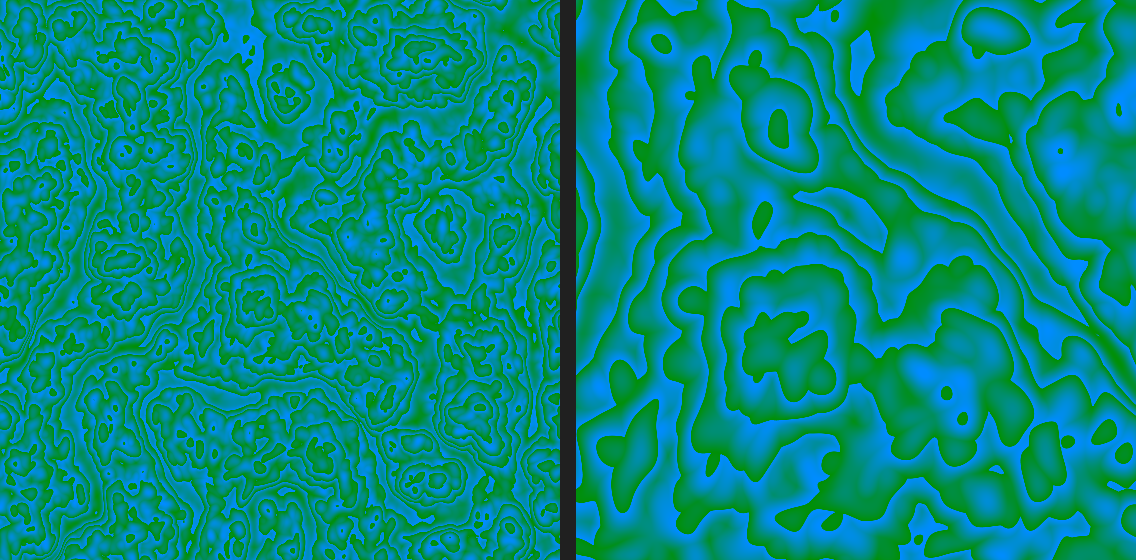
Left: the whole. Right: its middle third, enlarged.
A WebGL 2 fragment shader for this texture:

```glsl
#version 300 es
precision highp float;
// Banded relief map: billowed gradient noise forms hills parted by narrow
// channels, and its height is wrapped into repeating green to blue ramps.
// Creased finer layers make the contours jagged, less so in the channels.

#define CELLS vec2(4.9, 4.2)   // hills across the canvas
#define OCTAVES 4              // layers of detail
#define GAIN 0.56              // strength of each finer layer
#define RELIEF 6.6             // colour bands per unit of height
#define DRIFT 2.2              // slow change of height along channels
#define CHANNEL_ROUND 0.03     // softness of the channel floors
#define CREASE_ROUND 0.012     // softness of the finer creases
#define CALM_WIDTH 0.13        // how far channels suppress detail
#define WARP 0.13              // sideways wobble of the channels
#define SEED vec2(17.3, 41.7)
#define LOW_COLOR vec3(0.0, 0.56, 0.01)
#define HIGH_COLOR vec3(0.0, 0.55, 1.03)

uniform vec2 u_resolution;
out vec4 fragColor;

// Pseudo-random unit vector for a lattice point
vec2 latticeGradient(vec2 cell) {
    vec3 p = fract(cell.xyx * vec3(0.1031, 0.1030, 0.0973));
    p += dot(p, p.yzx + 33.33);
    float angle = 6.28318 * fract((p.x + p.y) * p.z);
    return vec2(cos(angle), sin(angle));
}

// Gradient noise with quintic fade, roughly -0.7 to 0.7
float gradientNoise(vec2 p) {
    vec2 cell = floor(p);
    vec2 f = p - cell;
    vec2 fade = f * f * f * (f * (f * 6.0 - 15.0) + 10.0);
    vec2 e = vec2(1.0, 0.0);
    float a = dot(latticeGradient(cell), f);
    float b = dot(latticeGradient(cell + e.xy), f - e.xy);
    float c = dot(latticeGradient(cell + e.yx), f - e.yx);
    float d = dot(latticeGradient(cell + e.xx), f - e.xx);
    return mix(mix(a, b, fade.x), mix(c, d, fade.x), fade.y);
}

// Absolute value with a rounded crease
float softAbs(float x, float rounding) {
    return sqrt(x * x + rounding * rounding);
}

// Height of the terrain, counted in colour bands
float bandHeight(vec2 uv) {
    vec2 p = uv * CELLS + SEED;
    vec2 wobble = vec2(gradientNoise(p * 3.1), gradientNoise(p * 3.1 + SEED));
    float hill = softAbs(gradientNoise(p + WARP * wobble), CHANNEL_ROUND);
    float detailWeight = mix(0.2, 1.0, smoothstep(0.0, CALM_WIDTH, hill));

    float detail = 0.0;
    float amplitude = GAIN;
    mat2 turnAndDouble = 2.0 * mat2(0.8, 0.6, -0.6, 0.8);
    for (int i = 1; i < OCTAVES; i++) {
        p = turnAndDouble * p + SEED.yx;
        detail += amplitude * softAbs(gradientNoise(p), CREASE_ROUND);
        amplitude *= GAIN;
    }

    float slow = gradientNoise(uv * 2.3 + SEED.yx);
    return RELIEF * (hill + detailWeight * detail) + DRIFT * slow;
}

void main() {
    vec2 uv = gl_FragCoord.xy / min(u_resolution.x, u_resolution.y);
    float height = bandHeight(uv);

    // Sawtooth ramp, its drop smoothed over half a pixel
    float ramp = fract(height);
    float edge = clamp(0.5 * fwidth(height), 0.001, 0.2);
    ramp *= 1.0 - smoothstep(1.0 - edge, 1.0, ramp);

    fragColor = vec4(mix(LOW_COLOR, HIGH_COLOR, ramp), 1.0);
}
```
